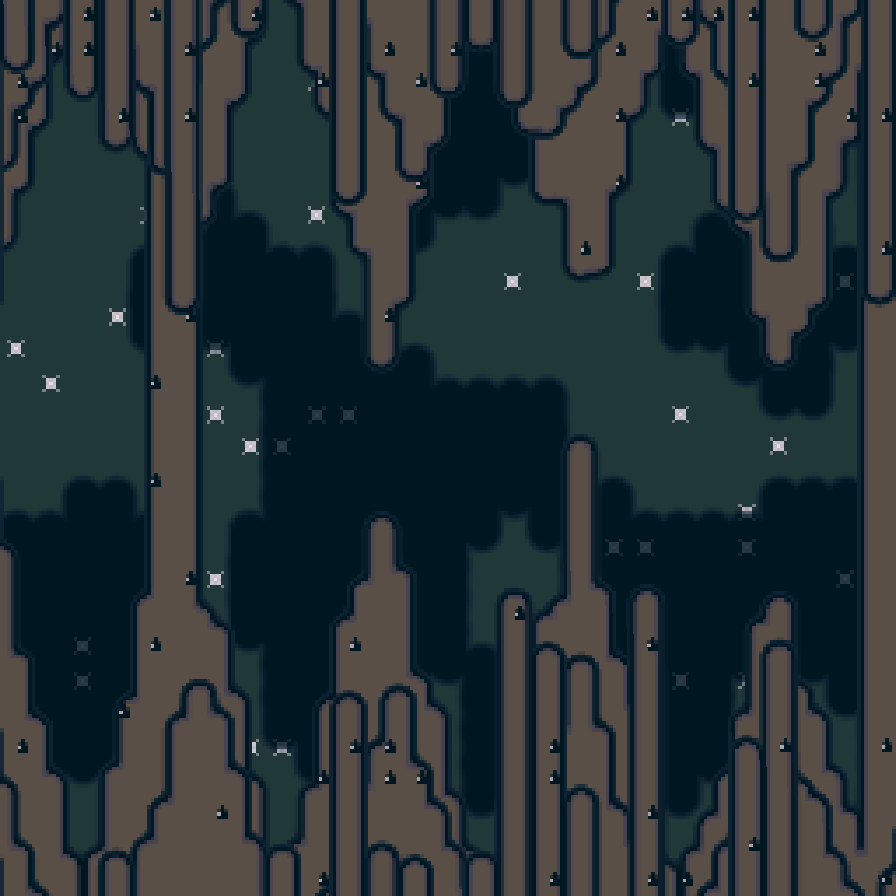
Reproduce this texture procedurally as a three.js fragment shader.

```glsl
#define PIXELS 256.0
#define COLUMNS 54.0
#define TILES 27.0
#define CLUSTER 12.0
#define BAR_RADIUS 0.0175
#define BLOB_RADIUS 0.0222
#define BLOB_LEVEL 0.57
#define SPARKLE_CHANCE 0.07
#define DROP_CHANCE 0.19

varying vec2 vUv;

const vec3 TEAL = vec3(0.13, 0.22, 0.22);
const vec3 DARK = vec3(0.0, 0.09, 0.13);
const vec3 NAVY = vec3(0.06, 0.14, 0.20);
const vec3 PURPLE = vec3(0.28, 0.26, 0.31);
const vec3 BROWN = vec3(0.35, 0.31, 0.28);
const vec3 GLINT = vec3(0.90, 0.86, 0.90);

float hash(vec2 p) {
  vec3 q = fract(p.xyx * 0.1031);
  q += dot(q, q.yzx + 33.33);
  return fract((q.x + q.y) * q.z);
}

float noise(vec2 p) {
  vec2 i = floor(p), f = fract(p);
  f = f * f * (3.0 - 2.0 * f);
  float low = mix(hash(i), hash(i + vec2(1.0, 0.0)), f.x);
  float high = mix(hash(i + vec2(0.0, 1.0)), hash(i + 1.0), f.x);
  return mix(low, high, f.y);
}

float smoothMin(float a, float b, float k) {
  float h = max(k - abs(a - b), 0.0) / k;
  return min(a, b) - 0.25 * h * h * k;
}

float below(float edge, float soft, float d) {
  return 1.0 - smoothstep(edge - soft, edge + soft, d);
}

// Round-ended bar; q.y is the depth from the ceiling or floor
float bar(vec2 q, float x, float len) {
  return length(vec2(q.x - x, max(q.y - len + BAR_RADIUS, 0.0))) - BAR_RADIUS;
}

// Column lengths taper away from the centre of each cluster
float massLength(float column, float side, float inner) {
  float k = floor((column - 5.0) / CLUSTER);
  float shift = inner * (floor(hash(vec2(k + 20.0, side + 7.0)) * 5.0) - 2.0);
  float t = abs(column - 11.0 - CLUSTER * k - shift);
  float hang = mix(0.37, 0.55, hash(vec2(k + 31.0, 4.0)));
  float peak = mix(hang, 0.92 - hang, side) * (1.0 - 0.45 * inner);
  float reach = mix(4.6, 6.2, hash(vec2(k + 9.0, side + 3.0))) - 1.6 * inner;
  float jitter = 0.72 + 0.28 * hash(vec2(column + 5.0, side + 2.0 * inner + 11.0));
  float pillar = step(abs(mod(column, 43.0) - 10.5), 0.6) * (1.0 - inner);
  return max(peak * (1.0 - t / reach) * jitter, pillar * 1.3 - 0.3);
}

float looseLength(float column, float side) {
  vec2 key = vec2(column + 3.0, side + 40.0);
  float present = step(0.5, mod(column, 2.0)) * step(hash(key), 0.5);
  float len = 0.04 + 0.31 * pow(hash(key + 17.0), 1.4);
  return mix(-0.3, len, present);
}

// Distances to the rock mass, its front ridges and the loose bars
vec3 rock(vec2 p) {
  vec3 d = vec3(1.0);
  for (int s = 0; s < 2; s++) {
    float side = float(s);
    vec2 q = vec2(p.x, mix(1.0 - p.y, p.y, side));
    for (int n = -3; n <= 3; n++) {
      float column = floor(p.x * COLUMNS + 0.5) + float(n);
      float x = column / COLUMNS;
      d.x = smoothMin(d.x, bar(q, x, massLength(column, side, 0.0)), 0.01);
      d.y = smoothMin(d.y, bar(q, x, massLength(column, side, 1.0)), 0.01);
      d.z = min(d.z, bar(q, x, looseLength(column, side)));
    }
  }
  return d * PIXELS;
}

vec3 paintRock(vec3 under, float d) {
  vec3 c = mix(under, NAVY, below(1.0, 0.4, d));
  c = mix(c, DARK, below(0.1, 0.4, d));
  c = mix(c, PURPLE, below(-1.0, 0.3, d));
  return mix(c, BROWN, below(-2.0, 0.3, d));
}

// Dark hollows: upright capsules on the tiles where the noise is high
float hollows(vec2 p) {
  float d = 1.0;
  for (int y = -1; y <= 1; y++) for (int x = -1; x <= 1; x++) {
    vec2 id = floor(p * TILES) + vec2(x, y);
    vec2 q = p - (id + 0.5) / TILES;
    q.y -= clamp(q.y, -0.5 / TILES, 0.5 / TILES);
    float filled = step(BLOB_LEVEL, noise(id * vec2(0.34, 0.23) + 13.0));
    d = smoothMin(d, length(q) - BLOB_RADIUS + 1.0 - filled, 0.006);
  }
  return d * PIXELS;
}

void main() {
  vec2 p = (floor(vUv * PIXELS) + 0.5) / PIXELS;
  vec2 id = floor(p * TILES);
  vec2 centre = (floor((id + 0.5) / TILES * PIXELS) + 0.5) / PIXELS;

  // Cave wall and hollows
  float hollow = hollows(p);
  vec3 color = mix(TEAL, NAVY, below(0.6, 0.9, hollow));
  color = mix(color, DARK, below(-0.6, 0.6, hollow));

  // Sparkles: small diagonal crosses, faint inside the hollows
  vec2 a = abs(p - centre) * PIXELS;
  float arm = below(0.5, 0.1, abs(a.x - a.y)) * below(2.5, 0.1, a.x);
  float glow = arm * mix(1.0, 0.45, smoothstep(0.5, 2.0, a.x));
  glow = max(glow, 0.8 * below(1.5, 0.1, a.x + a.y));
  glow *= mix(0.2, 1.0, smoothstep(-1.0, 1.0, hollow));
  color = mix(color, GLINT, glow * step(hash(id + 71.0), SPARKLE_CHANCE));

  // Rock layers from back to front
  vec3 d = rock(p);
  color = paintRock(color, d.x);
  color = paintRock(color, d.y);
  color = paintRock(color, d.z);

  // Water drops, kept clear of the outlines
  vec2 dropCentre = centre + vec2(2.0, 0.0) / PIXELS;
  vec3 room = rock(dropCentre);
  vec3 clear = step(1.4, abs(room + 0.2));
  float wet = clear.x * clear.y * clear.z * step(min(room.x, min(room.y, room.z)), -1.6);
  wet *= step(hash(id + 137.0), DROP_CHANCE);
  vec2 q = (p - dropCentre) * PIXELS;
  float body = length(vec2(q.x * (1.0 + 0.5 * max(q.y, 0.0)), q.y * mix(1.0, 0.75, step(0.0, q.y))));
  color = mix(color, DARK, wet * below(1.7, 0.3, body));
  color = mix(color, GLINT * 0.75, wet * below(0.5, 0.2, length(q - vec2(-1.0, 0.0))));

  gl_FragColor = vec4(color, 1.0);
}
```
